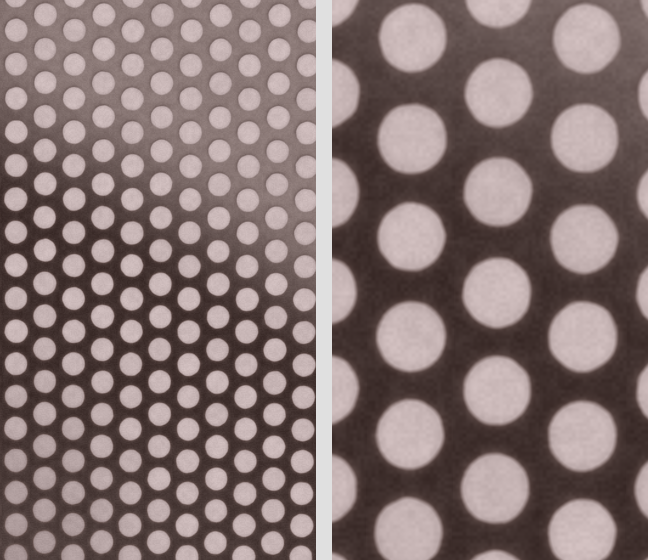
Left: the whole. Right: its middle third, enlarged.
A Shadertoy shader for this texture:

```glsl
float hash(vec2 p) {
    return fract(sin(dot(p, vec2(127.1, 311.7))) * 43758.5453);
}

float noise(vec2 p) {
    vec2 i = floor(p), f = fract(p);
    f = f * f * (3.0 - 2.0 * f);
    return mix(mix(hash(i), hash(i + vec2(1, 0)), f.x),
               mix(hash(i + vec2(0, 1)), hash(i + vec2(1, 1)), f.x), f.y);
}

// Brushed metal: a diagonal sheen from the top fading into dark brown
vec3 metalColor(vec2 p, float sheen) {
    vec3 shade = mix(vec3(0.24, 0.18, 0.17), vec3(0.31, 0.25, 0.24),
                     smoothstep(1.1, 1.8, p.y) * (1.0 - 0.6 * p.x));
    vec3 lit = vec3(0.55, 0.48, 0.47) - 0.03 * smoothstep(0.2, 0.0, p.x);
    return mix(shade, lit, sheen);
}

void mainImage(out vec4 fragColor, in vec2 fragCoord) {
    // Units of canvas width, y measured down from the top
    vec2 p = vec2(fragCoord.x, iResolution.y - fragCoord.y) / iResolution.x;
    float pixel = 1.0 / iResolution.x;

    // Staggered columns, with both pitches shrinking slightly downward
    float columnPitch = 0.0927 - 0.0014 * p.y;
    float column = (p.x - 0.0505) / columnPitch;
    float columnId = round(column);
    float odd = mod(columnId, 2.0);
    float drop = p.y - 0.095 - 0.0004 * columnId;
    float row = (0.1081 - sqrt(0.011686 - 0.00102 * drop)) / 0.00051;
    row += 0.455 * odd;
    float rowId = round(row);
    vec2 id = vec2(columnId, rowId);
    vec2 q = vec2(column - columnId,  row - rowId)
           * vec2(columnPitch, 0.1081 - 0.00051 * row);

    // Slightly irregular round holes
    q += 0.0018 * (vec2(hash(id), hash(id + 31.0)) - 0.5);
    float radius = 0.0355 + 0.0012 * (hash(id + 7.0) - 0.5);
    float wobble = 0.0016 * (noise(p * 75.0) - 0.5);
    float d = length(q * vec2(1.0, 0.98)) - radius + wobble;

    float edge = 0.35 * p.x + 0.2 * p.x * p.x;
    float sheen = 1.0 - smoothstep(0.12, 0.68, p.y - edge);
    vec3 color = metalColor(p, sheen);

    // Rim: a shaded upper left lip in the sheen, a soft glow in the dark
    float rim = exp(-max(d, 0.0) / 0.004);
    float lip = smoothstep(-0.5, 1.0, dot(normalize(q + 1e-5), vec2(-0.6, -0.8)));
    color -= 0.16 * rim * lip * sheen;
    color += vec3(0.15, 0.13, 0.125) * rim * (1.0 - sheen);

    // Pale backing seen through the holes, dimmer at the lower left
    float dim = smoothstep(0.9, 1.75, p.y) * smoothstep(0.6, 0.1, p.x);
    vec3 backing = mix(vec3(0.79, 0.72, 0.72), vec3(0.67, 0.60, 0.60), dim);
    backing += 0.03 * (hash(id + 13.0) - 0.5);
    backing -= 0.05 * smoothstep(-0.012, 0.0, d);
    float blur = max(0.0032, pixel);
    color = mix(color, backing, smoothstep(blur, -blur, d));

    // Fine grain and soft mottling
    color += 0.04 * (noise(p * 260.0) - 0.5) + 0.035 * (noise(p * 60.0) - 0.5);
    fragColor = vec4(clamp(color, 0.0, 1.0), 1.0);
}
```
